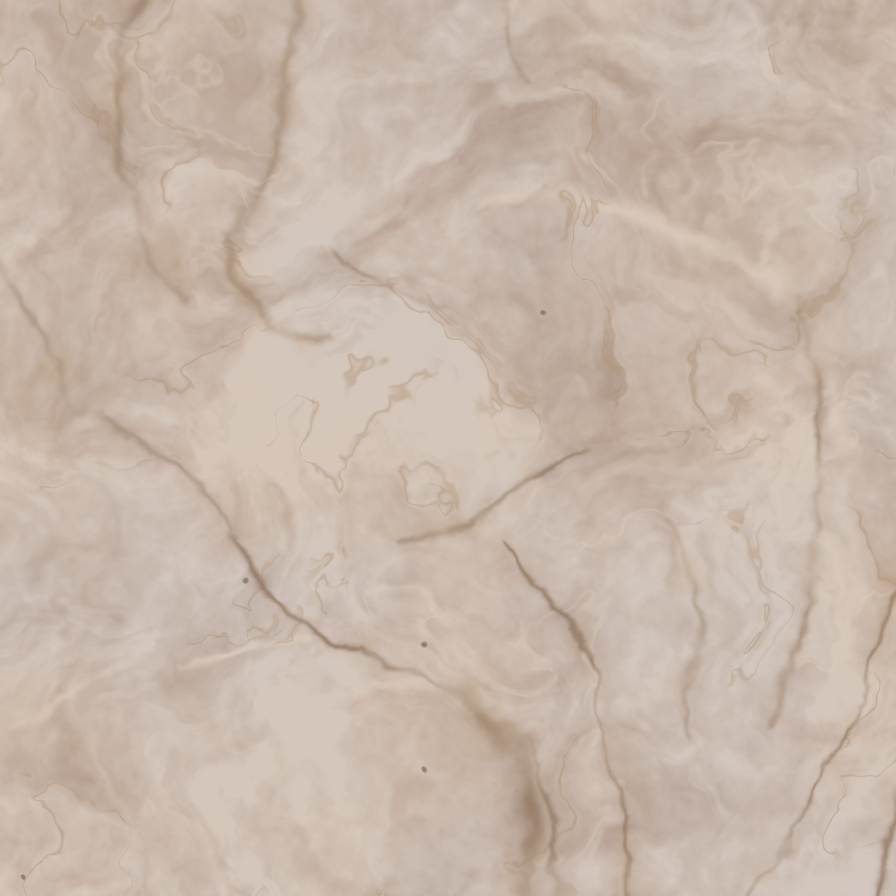
A Shadertoy shader for this texture:

```glsl
float hash(vec2 p) {
    vec3 q = fract(p.xyx * 0.1031);
    q += dot(q, q.yzx + 33.33);
    return fract((q.x + q.y) * q.z);
}

float noise(vec2 p) {
    vec2 i = floor(p), f = fract(p);
    f = f * f * (3.0 - 2.0 * f);
    return mix(mix(hash(i), hash(i + vec2(1, 0)), f.x),
               mix(hash(i + vec2(0, 1)), hash(i + vec2(1, 1)), f.x), f.y);
}

// Fractal noise centred on zero
float fbm(vec2 p) {
    float sum = 0.0, amp = 0.5;
    for (int i = 0; i < 5; i++) {
        sum += amp * (noise(p) - 0.5);
        p = mat2(1.6, 1.2, -1.2, 1.6) * p + 17.3;
        amp *= 0.5;
    }
    return sum;
}

// Distance to a quadratic curve, walked in short segments
float curveDistance(vec2 p, vec2 a, vec2 b, vec2 c) {
    float d = 9.0;
    vec2 prev = a;
    for (int i = 1; i <= 10; i++) {
        float t = float(i) / 10.0;
        vec2 next = mix(mix(a, b, t), mix(b, c, t), t);
        vec2 s = next - prev, q = p - prev;
        d = min(d, length(q - s * clamp(dot(q, s) / dot(s, s), 0.0, 1.0)));
        prev = next;
    }
    return d;
}

// x: sharp core, y: soft stained border
vec2 vein(vec2 p, vec2 a, vec2 b, vec2 c, float width, float strength) {
    float d = curveDistance(p, a, b, c);
    return vec2(strength * exp(-d * d / (width * width)), exp(-d / 0.018));
}

float blob(vec2 p, vec2 centre, vec2 radius) {
    vec2 q = (p - centre) / radius;
    return exp(-dot(q, q));
}

// Thin broken lines along the zero contour of a noise field
float hairline(vec2 p, float width) {
    float n = fbm(p);
    return exp(-n * n / (width * width)) * smoothstep(0.02, 0.16, fbm(p * 0.9 + 41.0));
}

void mainImage(out vec4 fragColor, in vec2 fragCoord) {
    vec2 uv = fragCoord / iResolution.xy;
    vec2 warp = vec2(fbm(uv * 5.0 + 3.0), fbm(uv * 5.0 + 29.0));
    vec2 jag = vec2(fbm(uv * 24.0 + 7.0), fbm(uv * 24.0 + 53.0));
    vec2 p = uv + 0.10 * warp + 0.025 * jag;

    // Mineral layers swirling around the middle
    vec2 arm = uv + 0.25 * warp - vec2(0.62, 0.5);
    float radius = length(arm);
    vec2 dir = arm / max(radius, 0.001);
    float layers = fbm(vec2(radius * 17.0 + dir.y * 2.0, dir.x * 2.0 + dir.y * 0.8));
    layers *= smoothstep(0.04, 0.25, radius);
    float bedding = fbm(vec2(p.x * 4.0, p.y * 26.0)) * smoothstep(0.25, 0.7, uv.x) * smoothstep(0.6, 0.85, uv.y);

    float tone = 0.36 + 3.3 * fbm(uv * 4.0 + warp * 3.0) + 2.8 * layers + 2.5 * bedding;
    tone += 2.6 * fbm(uv * 30.0 + warp * 12.0) + 1.0 * fbm(uv * 85.0);

    // Pale and dark clouds
    tone += 0.8 * blob(p, vec2(0.19, 0.85), vec2(0.05, 0.14));
    tone += 0.8 * blob(p, vec2(0.35, 0.90), vec2(0.04, 0.15));
    tone += 0.9 * blob(p, vec2(0.33, 0.72), vec2(0.07, 0.09));
    tone += 0.6 * blob(p, vec2(0.06, 0.80), vec2(0.10, 0.18));
    tone += 0.6 * blob(p, vec2(0.42, 0.55), vec2(0.16, 0.12));
    tone -= 1.2 * blob(p, vec2(0.65, 0.58), vec2(0.07, 0.05));
    tone -= 1.0 * blob(p, vec2(0.73, 0.49), vec2(0.07, 0.07));
    tone -= 1.2 * blob(p, vec2(0.75, 0.85), vec2(0.24, 0.06));
    tone -= 1.2 * blob(p, vec2(0.30, 0.42), vec2(0.08, 0.04));
    tone -= 1.1 * blob(p, vec2(0.45, 0.43), vec2(0.06, 0.05));
    tone -= 0.8 * blob(p, vec2(0.54, 0.15), vec2(0.11, 0.12));

    // Main diagonal vein, widening into a brown band
    vec2 v = vein(p, vec2(-0.02, 0.75), vec2(0.11, 0.55), vec2(0.24, 0.41), 0.004, 0.4);
    v = max(v, vein(p, vec2(0.24, 0.41), vec2(0.33, 0.27), vec2(0.50, 0.22), 0.0035, 0.85));
    v = max(v, vein(p, vec2(0.50, 0.22), vec2(0.60, 0.15), vec2(0.60, -0.02), 0.013, 0.85));
    v = max(v, vein(p, vec2(0.53, 0.20), vec2(0.64, 0.10), vec2(0.62, -0.02), 0.004, 0.7));
    // Cracks of the lower and right parts
    v = max(v, vein(p, vec2(0.56, 0.41), vec2(0.67, 0.30), vec2(0.715, -0.02), 0.003, 0.8));
    v = max(v, vein(p, vec2(0.46, 0.40), vec2(0.55, 0.45), vec2(0.645, 0.52), 0.004, 0.65));
    v = max(v, vein(p, vec2(0.89, 0.69), vec2(0.98, 0.47), vec2(0.865, 0.22), 0.005, 0.5));
    v = max(v, vein(p, vec2(1.02, 0.36), vec2(0.93, 0.15), vec2(0.83, -0.02), 0.003, 0.7));
    v = max(v, vein(p, vec2(1.02, 0.15), vec2(0.985, 0.06), vec2(0.97, -0.02), 0.004, 0.8));
    v = max(v, vein(p, vec2(0.73, 0.41), vec2(0.78, 0.33), vec2(0.765, 0.20), 0.005, 0.4));
    // Stained loops of the upper left
    v = max(v, vein(p, vec2(0.18, 1.02), vec2(0.10, 0.83), vec2(0.21, 0.68), 0.006, 0.45));
    v = max(v, vein(p, vec2(0.33, 1.02), vec2(0.32, 0.82), vec2(0.27, 0.76), 0.007, 0.35));
    v = max(v, vein(p, vec2(0.27, 0.76), vec2(0.27, 0.64), vec2(0.37, 0.60), 0.006, 0.4));
    v = max(v, vein(p, vec2(0.38, 0.73), vec2(0.42, 0.66), vec2(0.49, 0.65), 0.004, 0.4));
    v = max(v, vein(p, vec2(0.55, 1.02), vec2(0.56, 0.94), vec2(0.57, 0.90), 0.004, 0.4));
    float patchy = smoothstep(-0.22, 0.16, fbm(uv * 13.0 + 61.0));
    tone -= 1.1 * v.y * patchy;

    // Milky calcite seams
    float milk = vein(p, vec2(0.55, 0.76), vec2(0.85, 0.79), vec2(0.92, 0.64), 0.010, 0.8).x;
    milk = max(milk, vein(p, vec2(0.91, 0.65), vec2(0.98, 0.52), vec2(0.94, 0.42), 0.008, 0.7).x);
    milk = max(milk, vein(p, vec2(-0.02, 0.18), vec2(0.07, 0.19), vec2(0.14, 0.25), 0.006, 0.9).x);
    milk = max(milk, vein(p, vec2(0.20, 0.25), vec2(0.27, 0.28), vec2(0.35, 0.28), 0.005, 0.9).x);
    milk = max(milk * patchy, 0.45 * hairline(uv * 7.0 + warp * 3.0 + 11.0, 0.018));

    // Stone colour, then stains and lines
    vec3 color = vec3(0.77, 0.70, 0.65) + clamp(tone, -2.4, 1.5) * vec3(0.040, 0.050, 0.056);
    color += fbm(uv * 6.0 + 83.0) * vec3(0.03, 0.0, -0.04);
    color = mix(color, vec3(0.86, 0.80, 0.74), milk);
    float cracks = hairline(uv * 9.0 + warp * 4.0, 0.016);
    color = mix(color, vec3(0.66, 0.55, 0.43), 0.4 * cracks);
    color = mix(color, vec3(0.74, 0.62, 0.47), 0.3 * v.y * smoothstep(0.0, 0.2, fbm(uv * 17.0 + 5.0)));
    color = mix(color, vec3(0.56, 0.46, 0.37), v.x * mix(0.35, 0.9, patchy));

    // Sparse dark specks
    vec2 cell = floor(uv * 24.0);
    vec2 spot = 0.3 + 0.4 * vec2(hash(cell + 5.0), hash(cell + 19.0));
    float speck = smoothstep(0.11, 0.03, length(fract(uv * 24.0) - spot + jag * 0.3));
    color = mix(color, vec3(0.45, 0.39, 0.35), 0.7 * speck * step(0.985, hash(cell + 71.0)));
    fragColor = vec4(color, 1.0);
}
```
